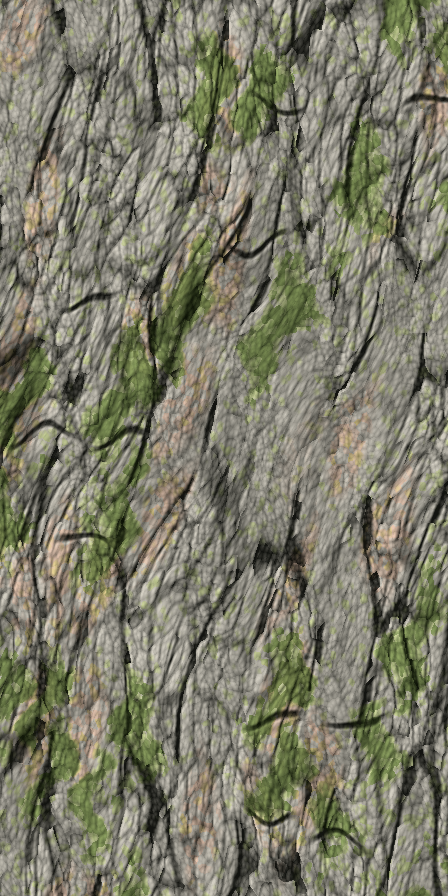
Reproduce this texture procedurally as a WebGL 1 fragment shader.

```glsl
precision highp float;
uniform vec2 u_resolution;

vec2 hash2(vec2 p) {
  return fract(sin(vec2(dot(p, vec2(127.1, 311.7)), dot(p, vec2(269.5, 183.3)))) * 43758.55);
}

// Cellular noise: nearest distance, gap to the second nearest, cell id
vec3 cells(vec2 p) {
  vec2 base = floor(p);
  float first = 9.0, second = 9.0, id = 0.0;
  for (int j = -1; j <= 1; j++) {
    for (int i = -1; i <= 1; i++) {
      vec2 cell = base + vec2(float(i), float(j));
      vec2 seed = hash2(cell);
      float d = length(cell + seed - p);
      if (d < first) {
        second = first;
        first = d;
        id = fract(seed.x * 7.3 + seed.y * 3.1);
      } else {
        second = min(second, d);
      }
    }
  }
  return vec3(first, second - first, id);
}

// Straightens the leaning, wavering grain of the bark
vec2 grainSpace(vec2 p) {
  float lean = 0.19 * p.y + 0.045 * sin(3.0 * (p.y - 1.1));
  float waver = 0.01 * sin(p.y * 8.0 + p.x * 9.0) + 0.005 * sin(p.y * 21.0 - p.x * 19.0);
  return vec2(p.x - lean + waver, p.y + 0.02 * sin(p.x * 31.0 + p.y * 7.0));
}

// Short cracks running across the plates
float crossCrack(vec2 q) {
  vec2 s = q * vec2(6.0, 3.2);
  vec2 seed = hash2(floor(s) + 40.0);
  vec2 f = fract(s) - 0.5;
  float d = abs(f.y + 0.03 * sin(f.x * 9.0 + seed.y * 6.0) + (seed.y - 0.5) * 0.6);
  return (1.0 - smoothstep(0.006, 0.035, d)) * (1.0 - smoothstep(0.2, 0.45, abs(f.x)))
       * step(0.76, seed.x);
}

float barkHeight(vec2 p) {
  vec2 q = grainSpace(p);
  vec3 chip = cells(q * vec2(46.0, 21.0) + 11.0);
  vec3 grit = cells(q * vec2(105.0, 72.0));
  vec2 jag = q + 0.012 * (vec2(chip.z, chip.x) - 0.5);
  vec3 plate = cells(jag * vec2(7.5, 1.5));
  vec3 flake = cells(jag * vec2(22.0, 6.5) + 5.0);
  float rough = smoothstep(0.35, 0.65, plate.z);
  float body = mix(0.5, 0.3, rough)
             + mix(0.1, 0.32, rough) * smoothstep(0.0, 0.3, flake.y)
             + mix(0.1, 0.17, rough) * smoothstep(0.0, 0.4, chip.y)
             + 0.14 * (flake.z - 0.5) + 0.12 * (chip.z - 0.5);
  // Furrows break up where a flake bridges them
  float depth = mix(0.85, 0.25, smoothstep(0.35, 0.75, flake.z));
  float furrow = 1.0 - smoothstep(0.01, 0.13, plate.y + 0.1 * (chip.z - 0.5));
  return body * (1.0 - depth * furrow) * (1.0 - 0.8 * crossCrack(q))
       + 0.2 * (0.42 - grit.x) + 0.1 * (grit.z - 0.5);
}

void main() {
  vec2 p = gl_FragCoord.xy / u_resolution.x;
  vec2 q = grainSpace(p);

  // Relief lit from the upper left
  float height = barkHeight(p);
  float relief = height - barkHeight(p + vec2(-0.005, 0.004));
  float tone = clamp(0.09 + 0.7 * height + 0.25 * relief, 0.07, 0.8);

  // Grey wood with faint pinkish patches
  vec3 speck = cells(p * vec2(72.0, 55.0));
  vec3 color = tone * vec3(1.03, 1.0, 0.955) + vec3(0.0, 0.006, -0.006);
  vec3 stain = cells(q * vec2(11.0, 3.5) + 23.0);
  float blush = step(0.62, stain.z) * smoothstep(0.0, 0.4, stain.y) * smoothstep(0.1, 0.7, speck.z);
  color *= mix(vec3(1.0), vec3(1.1, 0.97, 0.92), blush);

  // Moss in ragged clumps that thin out into scattered tufts
  vec3 clump = cells(q * vec2(6.5, 3.2) + 0.15 * sin(p.yx * 37.0) + 61.0);
  float cover = step(0.5, clump.z) * smoothstep(0.0, 0.3, clump.y)
              * (1.0 - smoothstep(0.1, 0.7, clump.x));
  float ragged = cover + 0.8 * (speck.z - 0.5) - 0.25 * (speck.x - 0.4);
  color *= mix(vec3(1.0), vec3(0.98, 1.04, 0.81), smoothstep(0.15, 0.45, ragged));
  vec3 moss = mix(vec3(0.08, 0.11, 0.04), vec3(0.54, 0.63, 0.36), tone * 1.25 - 0.2 * speck.x);
  color = mix(color, moss, 0.85 * smoothstep(0.4, 0.85, ragged));

  gl_FragColor = vec4(clamp(color, 0.0, 1.0), 1.0);
}
```
